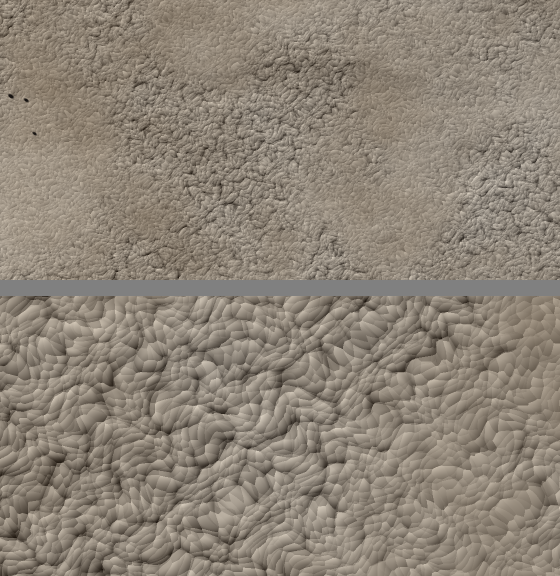
Top, the full canvas; bottom, a detail of the centre.
Reproduce this texture procedurally as a WebGL 2 fragment shader.

```glsl
#version 300 es
precision highp float;

uniform vec2 u_resolution;
out vec4 fragColor;

// Lengths are in canvas heights, densities in cells per canvas height.
const vec3 BASE = vec3(0.562, 0.522, 0.470);
const vec3 SHADE_TINT = vec3(1.03, 1.01, 0.96);
const vec3 WARM_TO_COOL = vec3(-0.045, 0.0, 0.055);
const vec3 HOLE_COLOR = vec3(0.09, 0.075, 0.065);
const vec2 LIGHT = vec2(-0.55, 0.83);
const float FINE_DENSITY = 98.0;
const float MEDIUM_DENSITY = 46.0;
const float LUMP_DENSITY = 21.0;
const float FINE_RELIEF = 0.15;
const float FINE_ALBEDO = 0.085;
const float MEDIUM_RELIEF = 0.11;
const float LUMP_RELIEF = 0.06;
const float CREVICE_DEPTH = 0.15;
const float STAIN_CONTRAST = 0.20;
const float LEDGE_CONTRAST = 0.32;
const float LEDGE_STEP = 0.014;
const float CREST_SHADOW = 0.05;
const float HOLE_RADIUS = 0.008;
const int HOLE_COUNT = 3;
const int OCTAVES = 5;
const int AA = 2;

vec3 hash3(vec2 cell) {
    vec3 q = fract(cell.xyx * vec3(0.1031, 0.1030, 0.0973));
    q += dot(q, q.yxz + 33.33);
    return fract((q.xxy + q.yzz) * q.zyx);
}

// Offset from the nearest grain centre (xy) and that grain's random value (z).
vec3 grain(vec2 p) {
    vec2 cell = floor(p);
    vec3 nearest = vec3(0.0);
    float best = 8.0;
    for (int y = -1; y <= 1; y++) {
        for (int x = -1; x <= 1; x++) {
            vec2 id = cell + vec2(x, y);
            vec3 rnd = hash3(id);
            vec2 offset = p - id - rnd.xy;
            float d = dot(offset, offset);
            if (d < best) {
                best = d;
                nearest = vec3(offset, rnd.z);
            }
        }
    }
    return nearest;
}

// Smooth cellular noise: random values of nearby points blended by distance.
float cellBlend(vec2 p) {
    vec2 cell = floor(p);
    float sum = 0.0;
    float weights = 0.0;
    for (int y = -1; y <= 1; y++) {
        for (int x = -1; x <= 1; x++) {
            vec2 id = cell + vec2(x, y);
            vec3 rnd = hash3(id);
            vec2 offset = p - id - rnd.xy;
            float w = exp(-5.0 * dot(offset, offset));
            sum += w * rnd.z;
            weights += w;
        }
    }
    return sum / weights;
}

float layered(vec2 p) {
    float sum = 0.0;
    float amplitude = 0.5;
    for (int i = 0; i < OCTAVES; i++) {
        sum += amplitude * cellBlend(p);
        p = mat2(1.95, 0.45, -0.45, 1.95) * p + 17.3;
        amplitude *= 0.52;
    }
    return sum;
}

float ledgeHeight(vec2 p) {
    return layered(p * vec2(2.6, 6.0) + 41.0);
}

// Lit grains of three sizes with dark crevices between the larger ones.
float grainShade(vec2 p, float roughness) {
    vec2 warp = 0.006 * sin(p.yx * vec2(61.0, 53.0) + 2.0 * sin(p * 37.0));
    vec3 fine = grain((p + warp) * FINE_DENSITY);
    vec3 medium = grain((p + warp) * MEDIUM_DENSITY + 7.7);
    vec3 lump = grain((p + 2.0 * warp) * LUMP_DENSITY + 29.1);
    float shade = FINE_RELIEF * dot(fine.xy, LIGHT) * mix(0.75, 1.2, roughness);
    shade += FINE_ALBEDO * (fine.z - 0.5);
    shade += MEDIUM_RELIEF * dot(medium.xy, LIGHT) * mix(0.35, 1.6, roughness);
    shade += LUMP_RELIEF * dot(lump.xy, LIGHT) * roughness;
    shade -= CREVICE_DEPTH * roughness * smoothstep(0.45, 0.85, length(medium.xy));
    return shade;
}

float holeMask(vec2 p, float pixel) {
    float mask = 0.0;
    for (int i = 0; i < HOLE_COUNT; i++) {
        vec3 rnd = hash3(vec2(float(i) * 3.0 + 5.0, 11.0));
        vec2 offset = p - vec2(0.03 + 0.25 * rnd.x, 0.5 + 0.25 * rnd.y);
        offset.y += 0.4 * offset.x;
        float edge = length(offset * vec2(0.85, 1.2)) - HOLE_RADIUS * mix(0.7, 1.1, rnd.z);
        mask = max(mask, 1.0 - smoothstep(-pixel, pixel, edge));
    }
    return mask;
}

void main() {
    float pixel = 1.0 / u_resolution.y;
    vec2 p = gl_FragCoord.xy * pixel;

    // Broad stains, rough patches and ledges
    float stain = layered(p * vec2(2.2, 3.2) + 3.0) - 0.5;
    float patches = layered(p * 3.4 + 63.0);
    float roughness = smoothstep(0.32, 0.70, patches);
    float slope = ledgeHeight(p) - ledgeHeight(p + LIGHT * LEDGE_STEP);
    float shade = 0.018 + STAIN_CONTRAST * stain + LEDGE_CONTRAST * slope;

    // Shadow beneath a long, shallow crest
    float crest = p.y - 0.765 + 0.2 * (p.x - 1.05) * (p.x - 1.05) + 0.16 * stain;
    float span = smoothstep(0.45, 0.8, p.x) * (1.0 - smoothstep(1.4, 1.9, p.x));
    shade -= CREST_SHADOW * span * smoothstep(-0.13, -0.01, crest) * (1.0 - smoothstep(-0.01, 0.015, crest));

    // Grains, supersampled
    float grains = 0.0;
    for (int i = 0; i < AA * AA; i++) {
        vec2 jitter = (vec2(i % AA, i / AA) + 0.5) / float(AA) - 0.5;
        grains += grainShade(p + jitter * pixel, roughness);
    }
    shade += grains / float(AA * AA);

    // Warm left side, cooler pale patches to the right
    float cool = 0.5 * (patches - 0.5) + 0.5 * stain + 0.10 * (p.x - 1.0);
    vec3 color = BASE + shade * SHADE_TINT + WARM_TO_COOL * cool;
    color = mix(color, HOLE_COLOR, holeMask(p, pixel));
    fragColor = vec4(clamp(color, 0.0, 1.0), 1.0);
}
```
